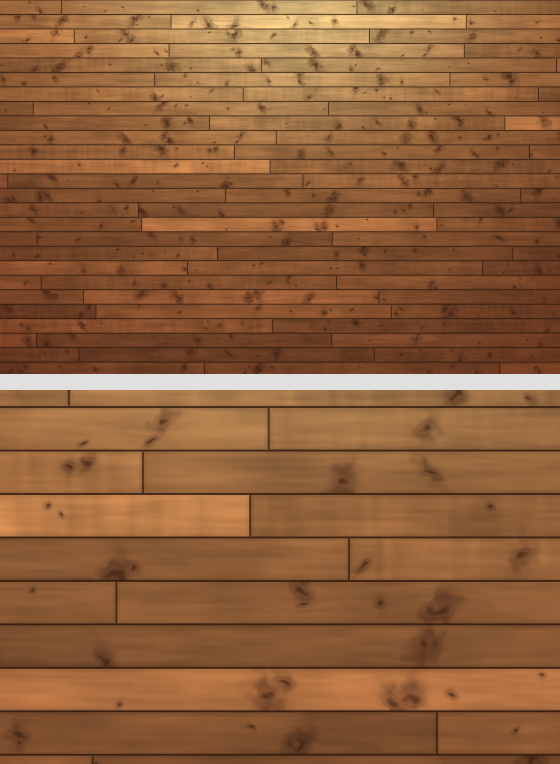
Top, the full canvas; bottom, a detail of the centre.
A Shadertoy shader for this texture:

```glsl
// Wall of staggered, knotty wooden planks lit by a warm glow from above.

const vec2 WALL_SIZE = vec2(38.73, 25.82);   // canvas size in plank heights
const float PLANK_LENGTH = 20.42;            // in plank heights
const float SEAM_HALF_WIDTH = 0.02;
const int KNOT_COUNT = 8;

const vec3 SHADE_WOOD = vec3(0.375, 0.19, 0.108);
const vec3 MID_WOOD   = vec3(0.62, 0.415, 0.245);
const vec3 LIT_WOOD   = vec3(0.82, 0.70, 0.47);
const vec3 KNOT_COLOR = vec3(0.16, 0.075, 0.045);
const vec3 SEAM_COLOR = vec3(0.17, 0.085, 0.045);

float hash(vec2 p) {
    vec3 q = fract(p.xyx * vec3(0.1031, 0.1030, 0.0973));
    q += dot(q, q.yzx + 33.33);
    return fract((q.x + q.y) * q.z);
}

float noise(vec2 p) {
    vec2 cell = floor(p), f = fract(p);
    f = f * f * (3.0 - 2.0 * f);
    return mix(mix(hash(cell), hash(cell + vec2(1, 0)), f.x),
               mix(hash(cell + vec2(0, 1)), hash(cell + vec2(1, 1)), f.x), f.y);
}

float fbm(vec2 p) {
    float sum = 0.0, amplitude = 0.5;
    for (int i = 0; i < 4; i++) {
        sum += amplitude * noise(p);
        p = p * 2.03 + 17.1;
        amplitude *= 0.5;
    }
    return sum;
}

// Light falling over the wall: 0 in shade, 1 in the glow at the top
float wallLight(vec2 uv) {
    vec2 q = (uv - vec2(0.54, 1.0)) * vec2(2.8, 2.3);
    float side = 2.0 * uv.x - 1.0;
    return 0.15 + 0.36 * uv.y + 0.44 * exp(-dot(q, q)) - 0.12 * side * side;
}

vec3 woodRamp(float light) {
    vec3 low = mix(SHADE_WOOD, MID_WOOD, clamp(light * 2.0, 0.0, 1.0));
    return mix(low, LIT_WOOD, clamp(light * 2.0 - 1.0, 0.0, 1.0));
}

// x: knot darkness, y: vertical bend of the grain around the knots
vec2 knots(vec2 p, float seed) {
    float dark = 0.0, bend = 0.0;
    vec2 wobble = vec2(noise(p * 5.0 + seed), noise(p * 5.0 + seed + 40.0)) - 0.5;
    for (int i = 0; i < KNOT_COUNT; i++) {
        float id = float(i) + 1.0;
        float size = hash(vec2(seed, id * 3.7));
        float radius = mix(0.05, 0.23, size * size);
        vec2 center = vec2(PLANK_LENGTH * hash(vec2(id * 2.3, seed + 5.0)),
                           0.15 + 0.7 * hash(vec2(seed + 9.0, id)));
        vec2 d = p - center + wobble * radius * 1.5;
        float slant = 1.4 * hash(vec2(id * 5.1, seed)) - 0.7;
        float r = length(vec2(d.x * 0.75 + d.y * slant, d.y)) / radius;
        float core = exp(-r * r * 1.3);
        float halo = 0.22 * exp(-4.0 * (r - 1.2) * (r - 1.2));
        // Stained streak running across the plank through the knot
        vec2 s = vec2(d.x + d.y * slant, d.y * 0.4) / (radius * 1.3);
        float streak = 0.5 * size * exp(-dot(s, s));
        dark = max(dark, max(core, halo + streak));
        bend += d.y * exp(-r * r * 0.25);
    }
    return vec2(dark, bend);
}

// Relative brightness of the bare wood inside one plank
float woodGrain(vec2 p, float bend, float seed) {
    vec2 g = vec2(p.x, p.y - bend * 0.7) + seed * 7.3;
    float bands = fbm(g * vec2(0.25, 3.2)) - 0.47;
    float fibers = noise(g * vec2(1.1, 11.0)) - 0.5;
    float blotches = fbm(g * vec2(0.55, 0.8) + 60.0) - 0.47;
    // Saw marks show on some planks only
    float sawn = smoothstep(0.4, 0.8, hash(vec2(seed, 81.0)));
    float marks = noise(vec2(g.x * 5.0, g.y * 0.7)) - 0.5;
    return 1.0 + 0.26 * bands + 0.09 * fibers + 0.28 * blotches + 0.10 * sawn * marks;
}

float seamMask(float distanceToEdge, float pixel) {
    return 1.0 - smoothstep(SEAM_HALF_WIDTH - 0.5 * pixel, SEAM_HALF_WIDTH + 0.7 * pixel, distanceToEdge);
}

void mainImage(out vec4 fragColor, in vec2 fragCoord) {
    vec2 uv = fragCoord / iResolution.xy;
    vec2 wall = vec2(uv.x, 1.0 - uv.y) * WALL_SIZE;
    float pixel = WALL_SIZE.y / iResolution.y;

    // Each row is shifted by its own random amount
    float row = floor(wall.y);
    float along = wall.x + PLANK_LENGTH * hash(vec2(row, 4.0));
    float column = floor(along / PLANK_LENGTH);
    vec2 p = vec2(along - column * PLANK_LENGTH, fract(wall.y));
    float seed = 1.0 + floor(900.0 * hash(vec2(row + 3.0, column + 11.0)));

    // Plank tone: mostly medium, a few distinctly pale
    float tone = hash(vec2(seed, 23.0));
    float brightness = mix(0.89, 1.10, tone) + 0.16 * smoothstep(0.72, 0.95, tone);

    vec2 knot = knots(p, seed);
    vec3 color = woodRamp(wallLight(uv)) * brightness * woodGrain(p, knot.y, seed);
    color = mix(color, KNOT_COLOR + 0.15 * color, clamp(knot.x, 0.0, 1.0) * 0.8);

    // Rounded plank edges, then the seams between planks
    float edgeY = min(p.y, 1.0 - p.y);
    float edgeX = min(p.x, PLANK_LENGTH - p.x);
    color *= mix(0.9, 1.0, smoothstep(0.0, 0.14, min(edgeX, edgeY)));
    float seam = max(seamMask(edgeY, pixel), 0.85 * seamMask(edgeX, pixel));
    color = mix(color, SEAM_COLOR, 0.78 * seam);

    fragColor = vec4(clamp(color, 0.0, 1.0), 1.0);
}
```
